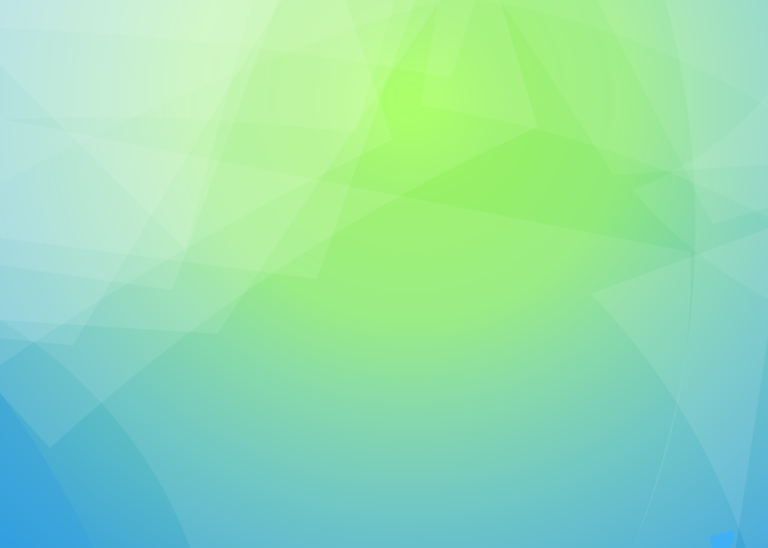
A Shadertoy shader for this background:

```glsl
// Translucent white panes fanned over a radial lime-to-blue gradient.
#define GLOW_CENTER vec2(0.748, 0.818)
#define LEFT_ALPHA 0.092
#define RIGHT_ALPHA 0.07
#define LIME vec3(0.64, 1.00, 0.36)
#define LEAF_GREEN vec3(0.59, 0.94, 0.41)
#define SPRING vec3(0.57, 0.92, 0.48)
#define MINT vec3(0.50, 0.845, 0.63)
#define TEAL vec3(0.39, 0.76, 0.75)
#define BLUE vec3(0.20, 0.62, 0.88)
#define SPROUT vec3(0.25, 0.69, 0.96)

// Signed distance to a bowed edge, positive on the left of a -> b.
float edge(vec2 p, vec2 a, vec2 b, float bow) {
    vec2 d = b - a, q = p - a;
    float s = clamp(dot(q, d) / dot(d, d), 0.0, 1.0);
    return (d.x * q.y - d.y * q.x) / length(d) - 4.0 * bow * s * (1.0 - s);
}

// Wedge bounded by the edges a -> tip and tip -> b.
float wedge(vec2 p, vec2 a, vec2 tip, vec2 b, vec2 bow) {
    return min(edge(p, a, tip, bow.x), edge(p, tip, b, bow.y));
}

// Antialiased coverage of a signed distance.
float cover(float d) {
    float px = 0.8 / iResolution.y;
    return smoothstep(-px, px, d);
}

void tint(inout vec3 color, float d, float alpha) {
    color = mix(color, vec3(1.0), alpha * cover(d));
}

// Radial gradient through the six base colours.
vec3 background(vec2 p) {
    float r = length(p - GLOW_CENTER);
    vec3 c = mix(LIME, LEAF_GREEN, smoothstep(0.0, 0.22, r));
    c = mix(c, SPRING, clamp((r - 0.22) / 0.18, 0.0, 1.0));
    c = mix(c, MINT, clamp((r - 0.40) / 0.15, 0.0, 1.0));
    c = mix(c, TEAL, clamp((r - 0.55) / 0.20, 0.0, 1.0));
    return mix(c, BLUE, clamp((r - 0.75) / 0.35, 0.0, 1.0));
}

// Overlapping panes spreading from the upper left.
void leftPanes(inout vec3 c, vec2 p) {
    const vec2 flatEdges = vec2(0.0);
    float blade = wedge(p, vec2(0.091, 0.182), vec2(0.980, 0.768), vec2(0.912, 1.0), vec2(0.043, 0.0));
    blade = min(blade, edge(p, vec2(0.0, 0.283), vec2(0.091, 0.182), 0.0));
    tint(c, blade, LEFT_ALPHA);
    tint(c, wedge(p, vec2(0.0, 0.334), vec2(0.715, 0.745), vec2(0.630, 1.0), vec2(0.015, 0.0)), LEFT_ALPHA);
    tint(c, wedge(p, vec2(0.0, 0.566), vec2(0.578, 0.491), vec2(0.757, 1.0), flatEdges), LEFT_ALPHA);
    tint(c, wedge(p, vec2(0.0, 0.516), vec2(0.314, 0.471), vec2(0.507, 1.0), flatEdges), LEFT_ALPHA);
    tint(c, wedge(p, vec2(0.0, 0.416), vec2(0.396, 0.391), vec2(0.803, 1.0), flatEdges), LEFT_ALPHA);
    tint(c, wedge(p, vec2(0.0, 0.383), vec2(0.133, 0.370), vec2(0.416, 0.839), flatEdges), LEFT_ALPHA);
    tint(c, wedge(p, vec2(0.0, 0.881), vec2(0.338, 0.544), vec2(0.416, 0.836), flatEdges), LEFT_ALPHA);
    tint(c, wedge(p, vec2(0.0, 0.949), vec2(0.821, 0.858), vec2(0.867, 1.0), vec2(0.015, 0.0)), 0.07);
    tint(c, wedge(p, vec2(0.0, 0.781), vec2(0.648, 0.757), vec2(0.720, 1.0), vec2(0.015, 0.0)), 0.07);
    tint(c, edge(p, vec2(0.0, 0.666), vec2(0.803, 1.0), 0.02), 0.06);
}

// Broad lower sheet and the deeper blue corner.
void lowerSheet(inout vec3 c, vec2 p) {
    float sheet = wedge(p, vec2(1.153, 0.0), vec2(1.259, 0.540), vec2(0.137, 0.757), vec2(-0.03, 0.0));
    sheet = min(sheet, edge(p, vec2(0.0, 0.416), vec2(0.347, 0.0), 0.046));
    tint(c, sheet, 0.08);
    float corner = edge(p, vec2(0.170, 0.0), vec2(0.0, 0.283), -0.008);
    c = mix(c, BLUE, 0.35 * cover(corner));
}

// Panes along the right side.
void rightPanes(inout vec3 c, vec2 p) {
    const vec2 flatEdges = vec2(0.0);
    tint(c, wedge(p, vec2(0.912, 1.0), vec2(1.119, 0.681), vec2(1.402, 0.700), flatEdges), RIGHT_ALPHA);
    tint(c, wedge(p, vec2(1.089, 1.0), vec2(1.299, 0.591), vec2(1.402, 0.622), flatEdges), RIGHT_ALPHA);
    tint(c, edge(p, vec2(0.867, 1.0), vec2(1.402, 0.803), 0.03), 0.05);
    tint(c, wedge(p, vec2(0.800, 1.0), vec2(0.766, 0.807), vec2(1.402, 0.602), vec2(0.0, 0.028)), RIGHT_ALPHA);
    tint(c, wedge(p, vec2(1.402, 0.832), vec2(1.153, 0.653), vec2(1.402, 0.453), vec2(0.02, -0.015)), RIGHT_ALPHA);
    tint(c, wedge(p, vec2(1.402, 0.584), vec2(1.077, 0.464), vec2(1.360, 0.0), vec2(0.0, 0.03)), 0.09);
    float arc = edge(p, vec2(1.213, 1.0), vec2(1.153, 0.0), 0.082);
    tint(c, min(arc, edge(p, vec2(1.341, 0.0), vec2(1.402, 0.398), 0.0)), 0.09);
}

// Small cluster of leaves at the lower right.
void sprout(inout vec3 c, vec2 p) {
    for (int i = -1; i <= 1; i++) {
        float k = float(i);
        vec2 q = p - vec2(1.317 + 0.011 * k, 0.010 + 0.004 * k);
        q.x -= 0.25 * k * q.y;
        float leaf = 0.010 - length(q * vec2(1.0, 0.55));
        c = mix(c, SPROUT, cover(leaf));
    }
}

void mainImage(out vec4 fragColor, in vec2 fragCoord) {
    vec2 p = fragCoord / iResolution.xy * vec2(1.4, 1.0);
    vec3 color = background(p);
    lowerSheet(color, p);
    leftPanes(color, p);
    rightPanes(color, p);
    sprout(color, p);
    fragColor = vec4(color, 1.0);
}
```
